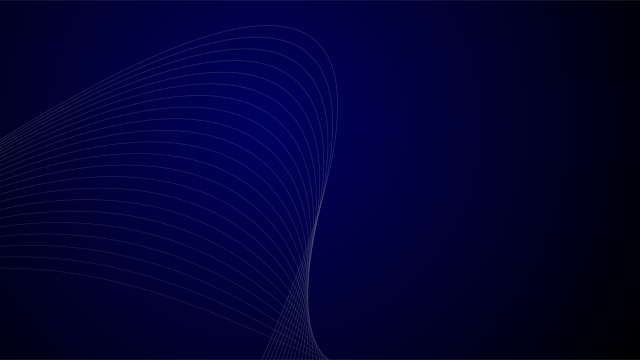
Write a WebGL 2 fragment shader that draws this background.

```glsl
#version 300 es
precision highp float;

uniform vec2 u_resolution;
out vec4 fragColor;

const int CURVES = 22;
const int SEGMENTS = 40;
const vec3 GLOW_BLUE = vec3(0.005, 0.005, 0.385);
const vec3 LINE_GREY = vec3(0.62, 0.64, 0.70);

vec2 bezier(vec2 a, vec2 b, vec2 c, vec2 d, float t) {
    float s = 1.0 - t;
    return s * s * s * a + 3.0 * s * t * (s * b + t * c) + t * t * t * d;
}

float segmentDistance(vec2 p, vec2 a, vec2 b) {
    vec2 along = b - a;
    vec2 toPoint = p - a;
    float t = clamp(dot(toPoint, along) / dot(along, along), 0.0, 1.0);
    return length(toPoint - along * t);
}

// Distance to one curve of the family, from outer (0) to inner (1)
float curveDistance(vec2 p, float blend) {
    vec2 a = mix(vec2(0.0, 0.611), vec2(-0.706, 0.043), blend);
    vec2 b = mix(vec2(0.764, 1.086), vec2(0.075, 0.516), blend);
    vec2 c = mix(vec2(1.234, 1.139), vec2(0.669, 0.063), blend);
    vec2 d = mix(vec2(0.727, 0.0), vec2(0.956, -0.019), blend);
    float nearest = 10.0;
    vec2 previous = a;
    for (int i = 1; i <= SEGMENTS; i++) {
        vec2 next = bezier(a, b, c, d, float(i) / float(SEGMENTS));
        nearest = min(nearest, segmentDistance(p, previous, next));
        previous = next;
    }
    return nearest;
}

float hairline(float dist, float pixel) {
    return 1.0 - smoothstep(0.0, pixel, dist);
}

vec3 radialGlow(vec2 p, vec2 center, float radius) {
    return GLOW_BLUE * max(1.0 - length(p - center) / radius, 0.0);
}

// Layer the translucent curves over the base colour
vec3 drawCurves(vec3 base, vec2 p, float pixel) {
    if (p.x > 0.98) return base;
    vec3 color = base;
    for (int i = 0; i < CURVES; i++) {
        float blend = float(i) / float(CURVES - 1);
        float cover = hairline(curveDistance(p, blend), pixel);
        color = mix(color, LINE_GREY, cover * mix(0.17, 0.11, blend));
    }
    return color;
}

void main() {
    vec2 p = gl_FragCoord.xy / u_resolution.y;
    float pixel = 1.0 / u_resolution.y;

    vec3 color = radialGlow(p, vec2(0.735, 0.657), 1.23);
    color = drawCurves(color, p, pixel);

    // Faint rim along the top and bottom
    float rim = hairline(min(p.y, 1.0 - p.y), pixel);
    color = mix(color, LINE_GREY, 0.18 * rim);

    fragColor = vec4(color, 1.0);
}
```
